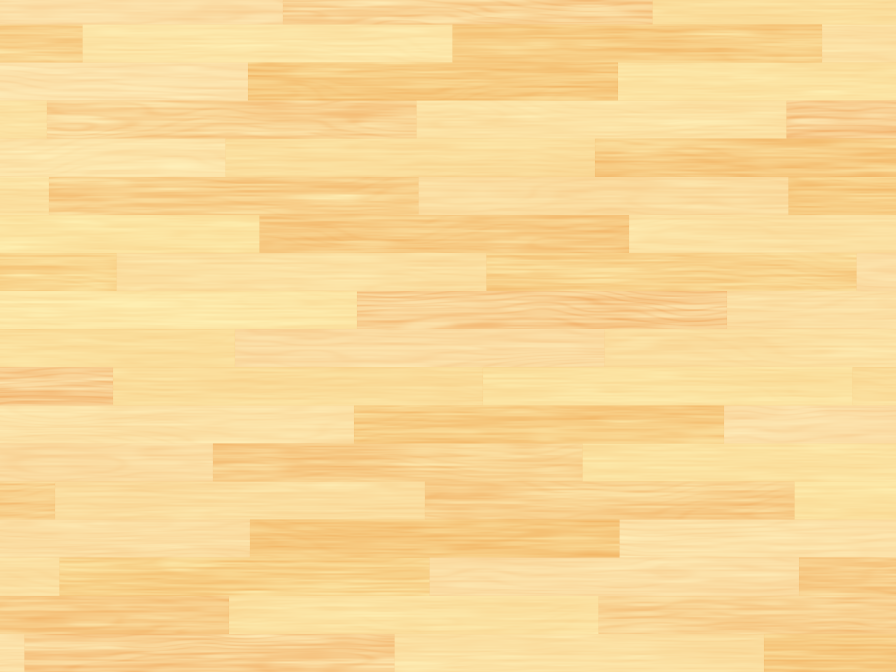
Give the GLSL for this texture, as a Shadertoy shader.

```glsl
const float ROWS = 17.64;            // plank rows over the canvas height
const float PLANK_LENGTH = 0.5503;   // in canvas heights
const float SEAM_WIDTH = 0.0011;
const float SEAM_DEPTH = 0.09;
const float DARK_TONE = 0.47;
const float LIGHT_TONE = 0.78;
const float TONE_SPREAD = 0.15;      // plank to plank variation
const float SOFT_CHANCE = 0.14;      // share of dark planks that turn pale
const float TINT_SPREAD = 0.035;
const vec3 AMBER = vec3(0.95, 0.70, 0.40);
const vec3 CREAM = vec3(0.995, 0.925, 0.70);
const float TAU = 6.2831853;
const int SAMPLES = 2;               // antialiasing grid per axis

float hash(vec2 cell) {
    uvec2 q = uvec2(ivec2(cell)) * uvec2(1597334677u, 3812015801u);
    uint n = (q.x ^ q.y) * 1597334677u;
    n = (n ^ (n >> 15)) * 2246822519u;
    n ^= n >> 13;
    return float(n >> 8) / 16777216.0;
}

float noise(vec2 p) {
    vec2 cell = floor(p);
    vec2 f = fract(p);
    f = f * f * (3.0 - 2.0 * f);
    float low = mix(hash(cell), hash(cell + vec2(1, 0)), f.x);
    float high = mix(hash(cell + vec2(0, 1)), hash(cell + vec2(1, 1)), f.x);
    return mix(low, high, f.y);
}

// Tone offset of the wood, centred near zero
float woodGrain(vec2 p, float figure) {
    float bend = noise(p * vec2(4.0, 26.0)) + 0.25 * noise(p * vec2(14.0, 60.0));
    float rings = pow(0.5 + 0.5 * sin(TAU * (p.y * 85.0 + bend * 4.5)), 3.0);
    float streaks = noise(p * vec2(7.0, 310.0)) - 0.5;
    float fibres = noise(p * vec2(26.0, 430.0)) - 0.5;
    float mottle = noise(p * vec2(5.0, 45.0)) - 0.5;
    float highlights = smoothstep(0.68, 0.95, noise(p * vec2(9.0, 95.0)));
    return 0.36 * streaks + 0.24 * fibres + 0.26 * mottle
         + 0.18 * highlights - figure * (rings - 0.31);
}

// Staggered position of the first joint in a row, in plank lengths
float jointOffset(float row) {
    return fract(0.12 + 0.44 * row + 0.27 * sin(0.42 * row - 0.2));
}

vec3 floorColor(vec2 p) {
    float row = floor(p.y * ROWS);
    float along = p.x / PLANK_LENGTH - jointOffset(row);
    vec2 plank = vec2(floor(along), row);
    vec2 local = vec2(fract(along) * PLANK_LENGTH, fract(p.y * ROWS) / ROWS);
    float seed = hash(plank + 71.0);
    float figureSeed = hash(plank + 193.0);

    // Dark and light planks alternate, shifted on every third row
    float shifted = mod(row, 3.0) == 1.0 ? 1.0 : 0.0;
    bool dark = mod(plank.x + shifted, 2.0) < 0.5
             && hash(plank + 317.0) > SOFT_CHANCE;
    float tone = (dark ? DARK_TONE : LIGHT_TONE) + (seed - 0.5) * TONE_SPREAD;

    // Grain, cut from a different place for each plank
    vec2 cut = local + vec2(seed, figureSeed) * vec2(40.0, 20.0);
    float figure = mix(0.06, 0.24, figureSeed * figureSeed);
    tone += woodGrain(cut, figure) * (dark ? 1.0 : 0.5);

    // Fine seams
    vec2 edge = min(local, vec2(PLANK_LENGTH, 1.0 / ROWS) - local);
    tone -= SEAM_DEPTH * (1.0 - smoothstep(0.0, SEAM_WIDTH, min(edge.x, edge.y)));

    vec3 tint = vec3(0.0, -0.3, 1.0) * (figureSeed - 0.5) * TINT_SPREAD;
    return mix(AMBER, CREAM, clamp(tone, 0.0, 1.1)) + tint;
}

void mainImage(out vec4 fragColor, in vec2 fragCoord) {
    vec3 sum = vec3(0.0);
    for (int j = 0; j < SAMPLES; j++) {
        for (int i = 0; i < SAMPLES; i++) {
            vec2 jitter = (vec2(i, j) + 0.5) / float(SAMPLES) - 0.5;
            sum += floorColor((fragCoord + jitter) / iResolution.y);
        }
    }
    fragColor = vec4(sum / float(SAMPLES * SAMPLES), 1.0);
}
```
